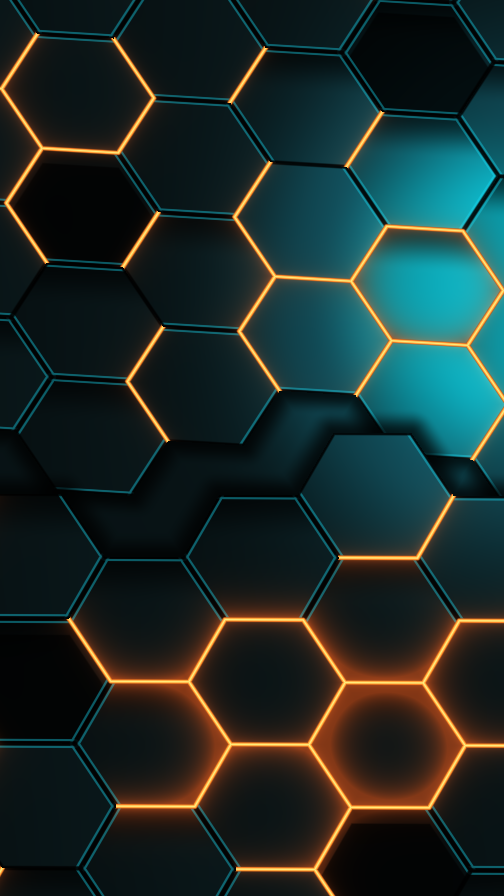
Write a WebGL 2 fragment shader that draws this background.

```glsl
#version 300 es
precision highp float;
// Two overlapping sheets of dark teal hexagon tiles with glowing amber seams.

uniform vec2 u_resolution;
out vec4 fragColor;

// Lengths are in canvas heights with y down, or in tile heights inside a sheet.
struct Sheet {
    vec2 origin, across, down;  // affine hexagon lattice
    float side;                 // -1 keeps tiles above the split, +1 below
    vec2 pit;                   // first sunken tile
    float pitSlope;             // rows climbed per column by sunken tiles
};
const Sheet UPPER = Sheet(vec2(0.352, 0.375), vec2(0.130, 0.0716),
                          vec2(0.0052, 0.1276), -1.0, vec2(-2, 0), 1.0);
const Sheet LOWER = Sheet(vec2(0.419, 0.553), vec2(0.134, 0.0703),
                          vec2(0.0065, 0.1393), 1.0, vec2(-3, 3), 0.0);

const vec3 SHADOW = vec3(0.035, 0.085, 0.095);
const vec3 TEAL   = vec3(0.07, 0.31, 0.36);
const vec3 CYAN   = vec3(0.04, 0.74, 0.81);
const vec3 EMBER  = vec3(0.62, 0.25, 0.09);
const vec3 AMBER  = vec3(0.96, 0.50, 0.13);
const vec3 CORE   = vec3(1.0, 0.85, 0.46);

const vec2 LIGHT_POS = vec2(0.53, 0.33);
const vec2 LIGHT_SIZE = vec2(0.20, 0.23);
const float GAP = 0.017;        // half width of the dark seam
const float GLOW_LINE = 0.017;  // half width of a lit seam
const float CORE_LINE = 0.007;  // half width of its bright centre
const float HALF_EDGE = 0.2887; // half side of a unit-height hexagon
const float ROOT3 = 1.7320508;

float hash(vec2 v) {
    vec3 h = fract(vec3(v.xyx) * vec3(0.1031, 0.1030, 0.0973));
    h += dot(h, h.yzx + 33.33);
    return fract((h.x + h.y) * h.z);
}

float blob(vec2 p, vec2 center, vec2 size) {
    vec2 d = (p - center) / size;
    return exp(-dot(d, d));
}

// Where seams are likely to be lit.
float heatAt(vec2 p) {
    return max(max(blob(p, vec2(0.43, 0.37), vec2(0.21, 0.16)),
                   blob(p, vec2(0.36, 0.81), vec2(0.27, 0.19))),
               blob(p, vec2(0.04, 0.14), vec2(0.12, 0.15)));
}

vec3 surface(vec2 p) {
    float light = blob(p, LIGHT_POS, LIGHT_SIZE);
    vec3 c = mix(SHADOW, TEAL, smoothstep(0.0, 0.42, light));
    return mix(c, CYAN, smoothstep(0.38, 0.88, light));
}

float hexEdge(vec2 r) {
    r = abs(r);
    return 0.5 - max(r.y, dot(r, vec2(0.5 * ROOT3, 0.5)));
}

vec2 nearestCell(vec2 q) {
    vec3 cube = vec3(q, -q.x - q.y), cell = round(cube), err = abs(cell - cube);
    if (err.x > err.y && err.x > err.z) cell.x = -cell.y - cell.z;
    else if (err.y > err.z) cell.y = -cell.x - cell.z;
    return cell.xy;
}

bool hasTile(Sheet s, vec2 cell) {
    return (cell.y - clamp(-cell.x, 0.0, 2.0)) * s.side > -0.5;
}

bool isPit(Sheet s, vec2 cell) {
    vec2 d = cell - s.pit;
    return mod(d.x + 0.5, 3.0) < 1.0 && abs(d.y + s.pitSlope * d.x) < 0.5;
}

vec3 drawSheet(Sheet s, vec2 p, vec3 under) {
    mat2 lattice = mat2(s.across, s.down);
    vec2 q = inverse(lattice) * (p - s.origin);
    vec2 cell = nearestCell(q), f = q - cell;
    vec2 r = vec2(0.5 * ROOT3 * f.x, 0.5 * f.x + f.y);
    vec2 center = s.origin + lattice * cell;
    float px = 1.0 / (u_resolution.y * length(s.down));
    bool solid = hasTile(s, cell);
    float seed = hash(cell + 40.0 + 17.0 * s.side);
    float edge = hexEdge(r);

    // Six edges: lit seams, light spilled on the face, thin cyan rims.
    float shade = 1.0, seam = 1.0, spill = 0.0, rim = 0.0;
    for (int k = 0; k < 6; k++) {
        float angle = radians(30.0 + 60.0 * float(k));
        vec2 n = vec2(cos(angle), sin(angle));
        vec2 next = round(vec2(n.x * 2.0 / ROOT3, n.y - n.x / ROOT3));
        float along = abs(dot(r, vec2(-n.y, n.x)));
        float d = length(vec2(0.5 - dot(r, n), max(along - HALF_EDGE, 0.0)));
        bool joined = hasTile(s, cell + next);
        if (joined) shade = min(shade, d);
        float heat = heatAt(center + 0.5 * lattice * next);
        float pick = hash(2.0 * cell + next + 90.0 + 31.0 * s.side);
        if (joined && pick < 0.12 + 1.1 * heat) {
            seam = min(seam, d);
            spill += exp(-9.0 * d) * (0.25 + heat);
        } else if (pick > 0.45) {
            rim = max(rim, 1.0 - smoothstep(0.004, 0.006 + px, abs(d - 0.027)));
        }
    }
    if (!solid) return under * mix(0.25, 1.0, smoothstep(0.0, 0.2, shade));

    // Face: broad light, shadow of the tile above, amber spill.
    vec3 c = surface(mix(p, center, 0.3));
    c *= mix(1.0, mix(0.35, 1.0, smoothstep(-0.5, -0.12, r.y)), step(0.45, seed));
    c *= 0.9 + 0.3 * r.x;
    float warmth = s.side > 0.0 ? 0.85 : 0.35;
    c = mix(c, EMBER, clamp(spill * warmth * (0.3 + seed), 0.0, 0.8));
    if (isPit(s, cell)) {
        float well = smoothstep(-px, px, hexEdge(r - vec2(0.0, 0.13)));
        c = mix(c * 0.55, c * 0.18, well);
    }
    c = mix(c, mix(TEAL, CYAN, 0.5) + 0.4 * c, rim * 0.65);

    // Seams: dark gap, amber line with a bright core, faint halo.
    c *= mix(0.12, 1.0, smoothstep(GAP - px, GAP + px, edge));
    c = mix(c, AMBER, 1.0 - smoothstep(GLOW_LINE - px, GLOW_LINE + px, seam));
    c = mix(c, CORE, 1.0 - smoothstep(CORE_LINE - px, CORE_LINE + px, seam));
    return c + EMBER * 0.35 * exp(-32.0 * seam);
}

void main() {
    vec2 p = vec2(gl_FragCoord.x, u_resolution.y - gl_FragCoord.y) / u_resolution.y;
    vec3 color = surface(p) * 0.85;
    color = drawSheet(UPPER, p, color);
    color = drawSheet(LOWER, p, color);
    fragColor = vec4(color, 1.0);
}
```
